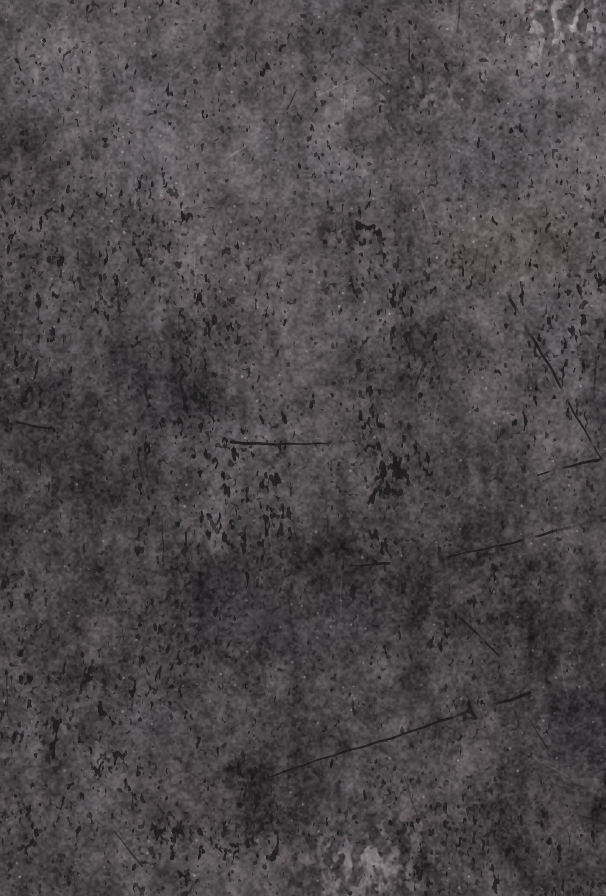
This texture is drawn by a Shadertoy shader. Its source:

```glsl
// Worn dark metal: a cloudy charcoal plate with fine grain, flaked black pits,
// thin broken scratches and pale scuffs. Soft cellular noise layered at several
// scales gives the tone; distance to segments gives the scratches.

const vec3 STEEL_TINT = vec3(1.03, 0.975, 1.0);
const vec3 RUST_TINT = vec3(0.025, 0.002, -0.006);
const float PIT_TONE = 0.09;
const int LONG_COUNT = 8;
const int SHORT_COUNT = 34;

vec3 hash3(vec2 p) {
    vec3 q = fract(p.xyx * vec3(0.1031, 0.1030, 0.0973));
    q += dot(q, q.yxz + 33.33);
    return fract((q.xxy + q.yzz) * q.zyx);
}

// Cellular noise: random cell values blended by distance to their centres
float cells(vec2 p) {
    vec2 id = floor(p);
    float sum = 0.0, total = 0.0001;
    for (int y = -1; y <= 1; y++)
    for (int x = -1; x <= 1; x++) {
        vec2 cell = id + vec2(x, y);
        vec3 h = hash3(cell + 17.0);
        vec2 d = cell + 0.15 + 0.7 * h.xy - p;
        float w = max(0.0, 1.3 - dot(d, d));
        w *= w * w;
        sum += w * h.z;
        total += w;
    }
    return sum / total;
}

float layers(vec2 p, int octaves) {
    float sum = 0.0, total = 0.0, weight = 1.0;
    for (int i = 0; i < octaves; i++) {
        sum += weight * cells(p);
        total += weight;
        weight *= 0.6;
        p = mat2(0.96, 0.28, -0.28, 0.96) * p * 2.1 + 9.7;
    }
    return sum / total;
}

float spot(vec2 p, vec2 centre, vec2 size) {
    vec2 d = (p - centre) / size;
    return exp(-dot(d, d));
}

// Line that tapers towards its second end
float scratch(vec2 p, vec2 a, vec2 b, float width, float pixel) {
    vec2 along = b - a;
    float t = clamp(dot(p - a, along) / dot(along, along), 0.0, 1.0);
    float d = length(p - a - along * t);
    return 1.0 - smoothstep(0.0, pixel, d - width * (1.0 - 0.5 * t) + 0.5 * pixel);
}

float specks(vec2 p, float scale, float chance, float pixel) {
    vec3 h = hash3(floor(p * scale) + 71.0);
    float d = length(fract(p * scale) - 0.25 - 0.5 * h.xy) / scale;
    float radius = 0.0013 * fract(h.z * 37.0);
    return step(1.0 - chance, h.z) * (1.0 - smoothstep(radius - pixel * 0.5, radius + pixel, d));
}

// Share of the surface lost to flaking, from 0 to 1
float flaking(vec2 p) {
    float c = 0.55 * smoothstep(0.47, 0.70, layers(p * vec2(13.0, 8.0) + 4.0, 3));
    c += 0.70 * spot(p, vec2(0.235, 0.64), vec2(0.045, 0.055));
    c += 0.80 * spot(p, vec2(0.465, 0.467), vec2(0.035, 0.028));
    c += 0.55 * spot(p, vec2(0.414, 0.53), vec2(0.014, 0.035));
    c += 0.95 * spot(p, vec2(0.54, 0.378), vec2(0.025, 0.018));
    c += 0.45 * spot(p, vec2(0.404, 0.745), vec2(0.025, 0.020));
    return min(c, 1.0) * (1.0 - 0.7 * smoothstep(0.72, 0.85, p.y));
}

float longScratches(vec2 p, float pixel) {
    vec4 ends[LONG_COUNT] = vec4[](
        vec4(0.566, 0.674, 0.670, 0.488), vec4(0.675, 0.420, 0.500, 0.378),
        vec4(0.450, 0.374, 0.390, 0.368), vec4(0.592, 0.227, 0.302, 0.134),
        vec4(0.258, 0.506, 0.365, 0.504), vec4(0.667, 0.487, 0.600, 0.470),
        vec4(0.500, 0.323, 0.557, 0.268), vec4(0.000, 0.533, 0.060, 0.521));
    float mark = 0.0;
    for (int i = 0; i < LONG_COUNT; i++)
        mark = max(mark, scratch(p, ends[i].xy, ends[i].zw, 0.0017, pixel));
    return mark;
}

// Short random nicks, mostly upright
float nicks(vec2 p, vec2 extent, float seed, float pixel) {
    float mark = 0.0;
    for (int i = 0; i < SHORT_COUNT; i++) {
        vec3 place = hash3(vec2(i, seed)), shape = hash3(vec2(seed, i + 50));
        float lean = shape.x - 0.5;
        float angle = 1.57 + 9.6 * lean * lean * lean;
        vec2 a = place.xy * extent;
        vec2 b = a + (0.015 + 0.04 * shape.y) * vec2(cos(angle), sin(angle));
        mark = max(mark, scratch(p, a, b, 0.0011, pixel) * (0.3 + 0.7 * place.z));
    }
    return mark;
}

void mainImage(out vec4 fragColor, in vec2 fragCoord) {
    float pixel = 1.0 / iResolution.y;
    vec2 p = fragCoord * pixel;
    vec2 extent = iResolution.xy * pixel;
    vec2 bent = p + 0.0008 * sin(p.yx * vec2(61.0, 47.0)) + 0.0004 * sin(p.yx * 190.0);

    // Broad light, clouds, upright streaks and grain
    float fine = cells(p * 190.0);
    float tone = 0.262 + 0.055 * smoothstep(0.45, 0.9, p.y);
    tone += 0.05 * spot(p, vec2(0.23, 0.81), vec2(0.11, 0.15));
    tone += 0.035 * spot(p, vec2(0.58, 0.58), vec2(0.16, 0.2));
    tone += 0.25 * (layers(bent * 7.0, 4) - 0.5);
    tone += 0.18 * (layers(bent * 34.0 + 3.0, 3) - 0.5);
    tone += 0.06 * (cells(bent * vec2(90.0, 9.0)) - 0.5);
    tone += 0.085 * (fine - 0.5) + 0.11 * (cells(p * 350.0) - 0.5);

    // Pale scuffs and specks
    float scuffed = spot(p, vec2(0.63, 0.98), vec2(0.06, 0.05))
        + 0.8 * spot(p, vec2(0.41, 0.04), vec2(0.09, 0.05))
        + 0.5 * spot(p, vec2(0.47, 0.89), vec2(0.08, 0.025));
    float wear = layers(p * vec2(130.0, 85.0) + 20.0, 2);
    tone += 0.27 * scuffed * smoothstep(0.42, 0.72, wear);
    tone += 0.17 * specks(p, 75.0, 0.12, pixel);
    tone += 0.07 * nicks(bent, extent, 23.0, pixel);

    // Black flakes, pinholes and scratches
    float lost = flaking(p);
    float edge = mix(0.78, 0.55, lost);
    float pits = smoothstep(edge, edge + 0.11, layers(bent * vec2(190.0, 105.0), 2));
    float pinEdge = mix(0.84, 0.70, lost);
    float pinholes = smoothstep(pinEdge, pinEdge + 0.1, cells(p * vec2(260.0, 200.0) + 40.0));
    float broken = smoothstep(0.12, 0.38, cells(p * 55.0 + 8.0));
    float cuts = max(longScratches(bent, pixel), 0.8 * nicks(bent, extent, 7.0, pixel));
    tone -= 0.025 * lost;
    tone = mix(tone, PIT_TONE + 0.05 * fine, 0.9 * max(max(pits, 0.7 * pinholes), cuts * broken));

    vec3 color = max(tone, 0.07) * STEEL_TINT;
    color += RUST_TINT * spot(p, vec2(0.57, 0.72), vec2(0.06, 0.04));
    color += RUST_TINT * 0.5 * (cells(p * 14.0 + 30.0) - 0.5);
    fragColor = vec4(color, 1.0);
}
```
